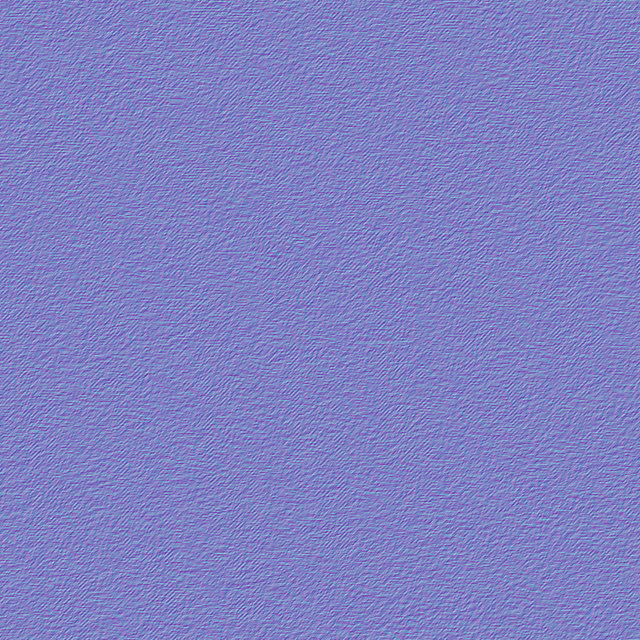
Give the GLSL for this texture map, as a WebGL 1 fragment shader.

```glsl
precision highp float;

uniform vec2 u_resolution;

const vec3 BASE_COLOR = vec3(0.498, 0.505, 0.765);
const float SAMPLE_STEP = 0.00142;
const vec2 RELIEF = vec2(1.65, 1.4);
const float UNDULATION = 0.05;

float hash(vec2 cell) {
  return fract(sin(dot(cell, vec2(127.1, 311.7))) * 43758.5453);
}

float valueNoise(vec2 p) {
  vec2 cell = floor(p);
  vec2 f = fract(p);
  f = f * f * (3.0 - 2.0 * f);
  float low = mix(hash(cell), hash(cell + vec2(1.0, 0.0)), f.x);
  float high = mix(hash(cell + vec2(0.0, 1.0)), hash(cell + vec2(1.0, 1.0)), f.x);
  return mix(low, high, f.y);
}

// Noise stretched along a unit direction
float fibre(vec2 p, vec2 direction, vec2 density) {
  vec2 across = vec2(-direction.y, direction.x);
  return valueNoise(vec2(dot(p, direction), dot(p, across)) * density);
}

// Horizontal threads, rising diagonal creases and fine pitting
float surfaceHeight(vec2 p, float creaseShare) {
  float threads = fibre(p, vec2(1.0, 0.0), vec2(100.0, 450.0));
  float creases = fibre(p + 3.7, vec2(0.71, 0.704), vec2(190.0, 425.0));
  float pits = valueNoise(p * 410.0 + 57.3);
  return mix(threads, creases, creaseShare) + 0.14 * pits;
}

// Central differences of the height
vec2 surfaceSlope(vec2 p, float stepSize, float creaseShare) {
  vec2 dx = vec2(stepSize, 0.0);
  vec2 dy = dx.yx;
  return vec2(
    surfaceHeight(p + dx, creaseShare) - surfaceHeight(p - dx, creaseShare),
    surfaceHeight(p - dy, creaseShare) - surfaceHeight(p + dy, creaseShare));
}

// Tilt to red and green, with a slight blue lift on bright faces
vec3 encodeNormal(vec2 slope) {
  vec2 tilt = 0.5 * slope * inversesqrt(1.0 + dot(slope, slope));
  return BASE_COLOR + vec3(tilt, dot(tilt, vec2(0.1, 0.25)));
}

void main() {
  vec2 p = gl_FragCoord.xy / u_resolution;

  // Patches where either threads or creases dominate
  float patches = valueNoise(p * vec2(40.0, 75.0) + 11.0);
  float creaseShare = mix(0.35, 0.78, patches);

  // Gentle bending keeps the threads from lying on a regular grid
  vec2 bent = p + vec2(0.0, 0.006 * valueNoise(p * 14.0 + 5.0));
  vec2 slope = surfaceSlope(bent, SAMPLE_STEP * 0.5, creaseShare) * RELIEF;

  // Broad, shallow waviness of the sheet
  float wave = valueNoise(p * vec2(60.0, 110.0) + 23.0) - 0.5;
  slope += UNDULATION * vec2(0.5, 1.0) * wave;

  gl_FragColor = vec4(encodeNormal(slope), 1.0);
}
```
